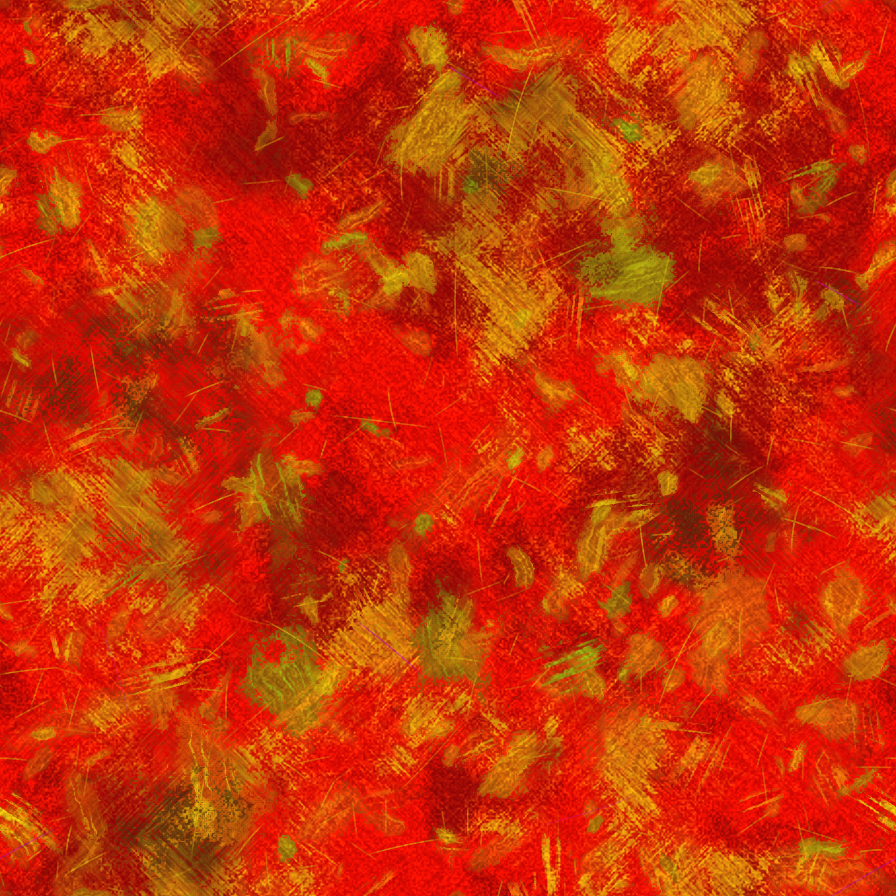
Write a Shadertoy shader that draws this texture.

```glsl
// Worn red paint with dry-brushed orange, yellow and olive dabs, dark grime and scratches.
// Wrapped value noise tones the ground; hashed grid cells scatter rotated dabs and
// hairlines. Every grid has a whole number of cells, so the canvas tiles.

const vec3 BRIGHT_RED = vec3(0.90, 0.04, 0.01);
const vec3 DEEP_RED   = vec3(0.62, 0.03, 0.02);
const vec3 GRIME      = vec3(0.27, 0.12, 0.04);
const vec3 ORANGE     = vec3(0.83, 0.40, 0.05);
const vec3 YELLOW     = vec3(0.82, 0.68, 0.05);
const vec3 OLIVE      = vec3(0.52, 0.60, 0.06);
const vec3 MAGENTA    = vec3(0.75, 0.03, 0.65);

// Three random values per cell and seed
vec3 hash(vec2 cell, float seed) {
    uvec3 v = uvec3(ivec3(cell, seed)) * 1664525u + 1013904223u;
    for (int i = 0; i < 2; i++) {
        v.x += v.y * v.z;
        v.y += v.z * v.x;
        v.z += v.x * v.y;
        v ^= v >> 16u;
    }
    return vec3(v & 65535u) / 65535.0;
}

// Value noise that repeats after a whole number of cells
float noise(vec2 p, vec2 period, float seed) {
    vec2 i = floor(p), f = fract(p);
    f = f * f * (3.0 - 2.0 * f);
    vec2 a = mod(i, period), b = mod(i + 1.0, period);
    return mix(mix(hash(a, seed).x, hash(vec2(b.x, a.y), seed).x, f.x),
               mix(hash(vec2(a.x, b.y), seed).x, hash(b, seed).x, f.x), f.y);
}

float fbm(vec2 uv, float cells, float seed) {
    float sum = 0.0, weight = 0.5;
    for (int i = 0; i < 5; i++) {
        sum += weight * noise(uv * cells, vec2(cells), seed + float(i));
        cells *= 2.0;
        weight *= 0.6;
    }
    return sum / 1.153;
}

vec2 rotate(vec2 p, float angle) {
    float c = cos(angle), s = sin(angle);
    return vec2(c * p.x + s * p.y, c * p.y - s * p.x);
}

// Ragged brush dabs; dryness 0 is solid, 1 leaves only separate bristle lines
vec3 paintDabs(vec3 col, vec2 uv, float cells, float amount, float dryness,
               float rough, float seed) {
    vec2 p = uv * cells, home = floor(p);
    for (int k = 0; k < 9; k++) {
        vec2 cell = home + vec2(k % 3, k / 3) - 1.0;
        vec2 id = mod(cell, cells);
        vec3 place = hash(id, seed), look = hash(id, seed + 1.0);
        float cluster = noise(id / cells * 5.0, vec2(5.0), 90.0);
        if (place.z > amount * (0.2 + 1.6 * cluster)) continue;
        vec2 q = rotate(p - cell - place.xy, 1.2 + (look.x - 0.5) * 2.8);
        vec2 size = vec2(mix(0.28, 0.6, look.y), mix(0.15, 0.32, look.z));
        float bristle = noise(q / cells * vec2(25.0, 330.0) + 500.0 * place.xy + 900.0,
                              vec2(4096.0), seed + 3.0);
        float d = length(q / size) + (rough - 0.5) * 3.0 + (bristle - 0.5) * 0.35;
        float mask = 1.0 - smoothstep(0.6, 1.08, d);
        float dry = clamp(dryness + 0.5 * (look.y - 0.5), 0.0, 1.0);
        mask *= mix(1.0, smoothstep(0.4, 0.8, bristle + 1.2 * (rough - 0.5)), dry);
        float hue = fract(look.x * 7.0 + look.z * 5.0);
        vec3 paint = mix(ORANGE, YELLOW, smoothstep(0.15, 0.75, hue));
        paint = mix(paint, OLIVE, smoothstep(0.82, 0.97, hue));
        paint *= 0.82 + 0.3 * bristle;
        col = mix(col, paint, mask * mix(0.6, 0.95, look.z));
    }
    return col;
}

// Thin, slightly bent hairlines
float scratches(vec2 uv, float cells, float amount, float width, float seed) {
    vec2 p = uv * cells, home = floor(p);
    float lines = 0.0, soft = 1.0 / iResolution.y;
    for (int k = 0; k < 9; k++) {
        vec2 cell = home + vec2(k % 3, k / 3) - 1.0;
        vec2 id = mod(cell, cells);
        vec3 place = hash(id, seed), look = hash(id, seed + 1.0);
        if (place.z > amount) continue;
        vec2 q = rotate(p - cell - place.xy, 0.6 + (look.x - 0.5) * 2.6);
        q.y += (look.y - 0.5) * 0.25 * q.x * q.x;
        float reach = mix(0.2, 0.85, look.z);
        float across = 1.0 - smoothstep(width, width + soft, abs(q.y) / cells);
        float fade = 1.0 - smoothstep(0.5 * reach, reach, abs(q.x));
        lines = max(lines, across * fade * mix(0.3, 0.9, look.y));
    }
    return lines;
}

void mainImage(out vec4 fragColor, in vec2 fragCoord) {
    vec2 uv = fragCoord / iResolution.xy;
    float grain = noise(uv * 460.0, vec2(460.0), 11.0);
    float rough = mix(fbm(uv, 26.0, 20.0), grain, 0.2);
    vec2 bent = uv + 0.045 * (vec2(fbm(uv, 11.0, 30.0), fbm(uv, 11.0, 40.0)) - 0.5);

    // Red ground with faint sheared brush fibres
    vec2 leaning = vec2(uv.x + uv.y, uv.y), upright = vec2(uv.x, uv.y - uv.x);
    float fibre = mix(noise(leaning * vec2(330.0, 50.0), vec2(330.0, 50.0), 60.0),
                      noise(upright * vec2(60.0, 350.0), vec2(60.0, 350.0), 61.0),
                      smoothstep(0.42, 0.58, fbm(uv, 9.0, 62.0)));
    float tone = fbm(bent, 6.0, 50.0) + 0.5 * (rough - 0.5);
    vec3 col = mix(DEEP_RED, BRIGHT_RED, smoothstep(0.3, 0.56, tone));

    // Thin orange haze, thickening to yellow in broad ragged patches
    float wash = fbm(bent, 7.0, 70.0) + 0.5 * (rough - 0.5) + 0.12 * (fibre - 0.5);
    col = mix(col, ORANGE, smoothstep(0.45, 0.72, wash) * (0.1 + 0.55 * grain));
    col = mix(col, mix(ORANGE, YELLOW, fibre), 0.75 * smoothstep(0.62, 0.74, wash));

    // Dabs from broad to small, then dry hatching
    col = paintDabs(col, bent, 7.0, 0.33, 0.35, rough, 100.0);
    col = paintDabs(col, bent, 13.0, 0.3, 0.35, rough, 110.0);
    col = paintDabs(col, bent, 24.0, 0.24, 0.3, rough, 120.0);
    col = paintDabs(col, uv, 11.0, 0.42, 1.0, rough, 130.0);

    // Speckled grime, hairlines and grain
    float dirt = smoothstep(0.47, 0.72, fbm(bent, 5.0, 80.0));
    float speckle = smoothstep(0.35, 0.7, rough + 0.35 * (grain - 0.5));
    col = mix(col, GRIME, 0.8 * dirt * speckle);
    col = mix(col, YELLOW, 0.7 * scratches(uv, 11.0, 0.4, 0.0003, 140.0));
    col = mix(col, YELLOW, 0.6 * scratches(uv, 27.0, 0.4, 0.0004, 150.0));
    col = mix(col, MAGENTA, 0.7 * scratches(uv, 7.0, 0.25, 0.0003, 160.0));
    col *= 0.8 + 0.26 * grain + 0.16 * fibre;
    col.g += 0.1 * (grain - 0.3) * fibre;
    fragColor = vec4(clamp(col, 0.0, 1.0), 1.0);
}
```
